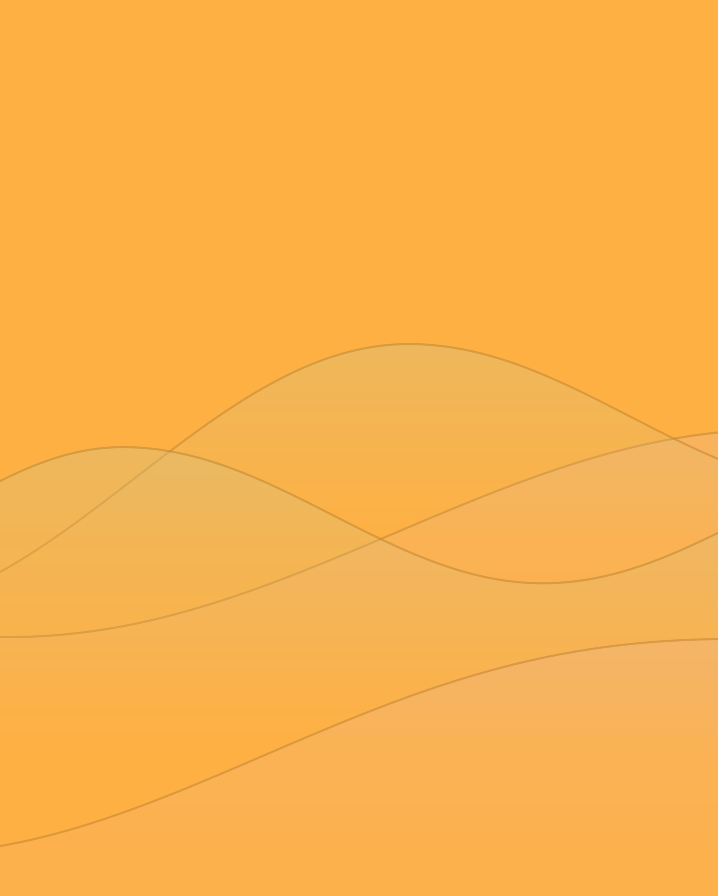
This background is drawn by a Shadertoy shader. Its source:

```glsl
struct Wave {
    vec2 crest;     // highest point, in canvas heights
    vec2 amplitude; // left and right of the crest
    vec2 halfSpan;  // crest to trough, left and right
    float skew;     // above 1.0 flattens the crest
    float fadeEnd;  // height where the fill vanishes
};

const float PI = 3.14159;
const vec3 AMBER = vec3(1.0, 0.69, 0.26);
const vec3 SAGE = vec3(0.84, 0.76, 0.50);
const vec3 BLUSH = vec3(0.93, 0.72, 0.55);
const vec3 BRONZE = vec3(0.76, 0.51, 0.16);
const float SAGE_OPACITY = 0.42;
const float BLUSH_OPACITY = 0.37;
const float LINE_OPACITY = 0.52;
const float LINE_WIDTH = 0.0024;

const Wave HILL = Wave(vec2(0.456, 0.616), vec2(0.150, 0.081),
                       vec2(0.612, 0.495), 1.0, 0.388);
const Wave SWELL = Wave(vec2(0.137, 0.501), vec2(0.076),
                        vec2(0.411, 0.469), 1.0, 0.167);
const Wave RISE = Wave(vec2(0.870, 0.521), vec2(0.116),
                       vec2(0.859), 1.0, 0.167);
const Wave SHORE = Wave(vec2(0.833, 0.287), vec2(0.120),
                        vec2(0.931), 1.17, -0.12);

// Cosine crest with an independent slope on each side
float waveHeight(Wave w, float x) {
    float offset = x - w.crest.x;
    bool onLeft = offset < 0.0;
    float amplitude = onLeft ? w.amplitude.x : w.amplitude.y;
    float halfSpan = onLeft ? w.halfSpan.x : w.halfSpan.y;
    float phase = PI * pow(abs(offset) / halfSpan, w.skew);
    return w.crest.y - amplitude * (1.0 - cos(phase));
}

// Fading fill below the curve, then a thin outline
vec3 paintWave(vec3 color, Wave w, vec2 p, vec3 tint, float opacity, float pixel) {
    const float STEP = 0.002;
    float height = waveHeight(w, p.x);
    float slope = (waveHeight(w, p.x + STEP) - waveHeight(w, p.x - STEP)) / (2.0 * STEP);
    float dist = (p.y - height) / sqrt(1.0 + slope * slope);

    float inside = 1.0 - smoothstep(-0.5 * pixel, 0.5 * pixel, dist);
    float fade = clamp((p.y - w.fadeEnd) / (w.crest.y - w.fadeEnd), 0.0, 1.0);
    color = mix(color, tint, inside * fade * opacity);

    float halfWidth = 0.5 * LINE_WIDTH;
    float line = 1.0 - smoothstep(halfWidth - 0.5 * pixel, halfWidth + 0.5 * pixel, abs(dist));
    return mix(color, BRONZE, line * LINE_OPACITY);
}

void mainImage(out vec4 fragColor, in vec2 fragCoord) {
    vec2 p = fragCoord / iResolution.y;
    float pixel = 1.0 / iResolution.y;

    // Translucent layers from back to front
    vec3 color = AMBER;
    color = paintWave(color, RISE, p, BLUSH, BLUSH_OPACITY, pixel);
    color = paintWave(color, HILL, p, SAGE, SAGE_OPACITY, pixel);
    color = paintWave(color, SWELL, p, SAGE, SAGE_OPACITY, pixel);
    color = paintWave(color, SHORE, p, BLUSH, BLUSH_OPACITY, pixel);
    fragColor = vec4(color, 1.0);
}
```
